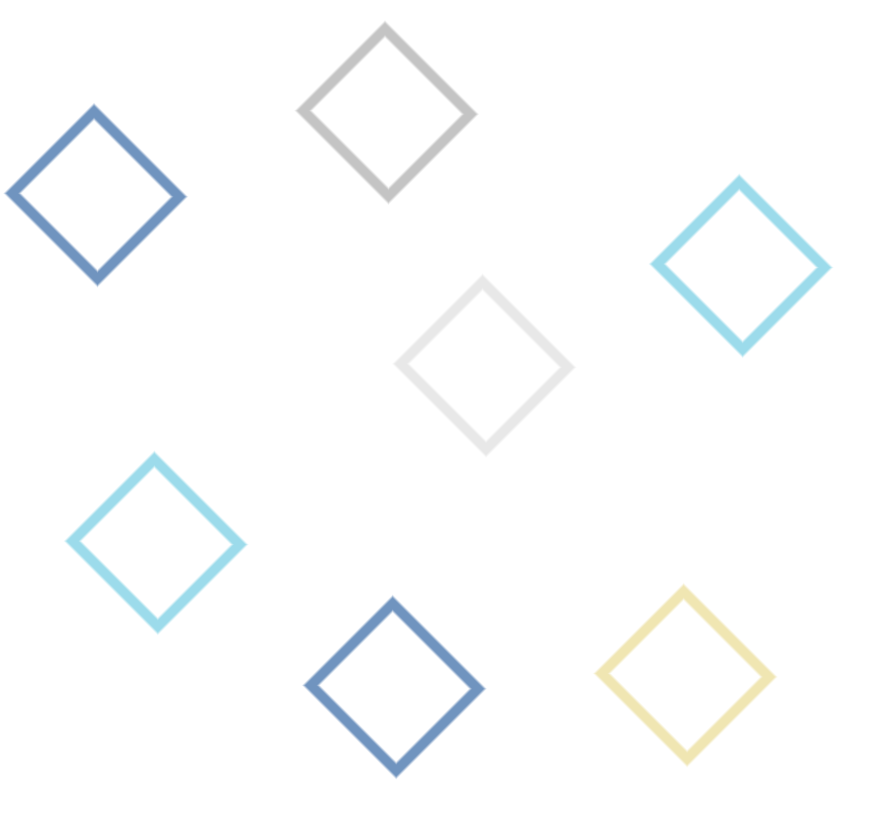
A Shadertoy shader for this background:

```glsl
// Scattered pastel diamond outlines on a white ground.

const int DIAMOND_COUNT = 7;
const int MIDDLE = 3;                           // lone diamond between two rows of three
const vec2 HALF_SIZE = vec2(0.0738, 0.0708);    // to the middle of the stroke
const float HALF_STROKE = 0.0064;
const float SOFTNESS = 0.0022;

const vec3 WHITE = vec3(1.0);
const vec3 BLUE = vec3(0.44, 0.58, 0.75);
const vec3 CYAN = vec3(0.61, 0.86, 0.92);
const vec3 SAND = vec3(0.94, 0.90, 0.70);
const vec3 GREY = vec3(0.77);
const vec3 PALE = vec3(0.91);
const vec3 STROKE_COLOURS[DIAMOND_COUNT] =
    vec3[](BLUE, GREY, CYAN, PALE, CYAN, BLUE, SAND);

// Signed distance to a mitred rectangle, turned by 45 degrees
float diamondDistance(vec2 p, vec2 halfSize) {
    vec2 turned = vec2(p.x - p.y, p.x + p.y) * inversesqrt(2.0);
    vec2 d = abs(turned) - halfSize;
    return max(d.x, d.y);
}

// Coverage of a soft stroke around the zero line of a distance
float strokeMask(float dist, float halfWidth, float softness) {
    return 1.0 - smoothstep(-softness, softness, abs(dist) - halfWidth);
}

// Rows of three, one and three, swayed off the grid by two waves
vec2 diamondCentre(int index) {
    float i = float(index);
    float column = index == MIDDLE ? 0.0 : mod(i, 4.0) - 1.0;
    float row = index < MIDDLE ? 0.261 : (index == MIDDLE ? 0.079 : -0.275);
    vec2 sway = vec2(0.064 * cos(1.2566 * (i - 3.1)) - 0.019,
                     -0.112 * sin(4.27 * i));
    return vec2(0.366 * column, row) + sway;
}

void mainImage(out vec4 fragColor, in vec2 fragCoord) {
    // Centred coordinates, in canvas heights
    vec2 p = (fragCoord - 0.5 * iResolution.xy) / iResolution.y;
    float softness = max(SOFTNESS, 0.75 / iResolution.y);

    vec3 colour = WHITE;
    for (int i = 0; i < DIAMOND_COUNT; i++) {
        float dist = diamondDistance(p - diamondCentre(i), HALF_SIZE);
        colour = mix(colour, STROKE_COLOURS[i], strokeMask(dist, HALF_STROKE, softness));
    }
    fragColor = vec4(colour, 1.0);
}
```
